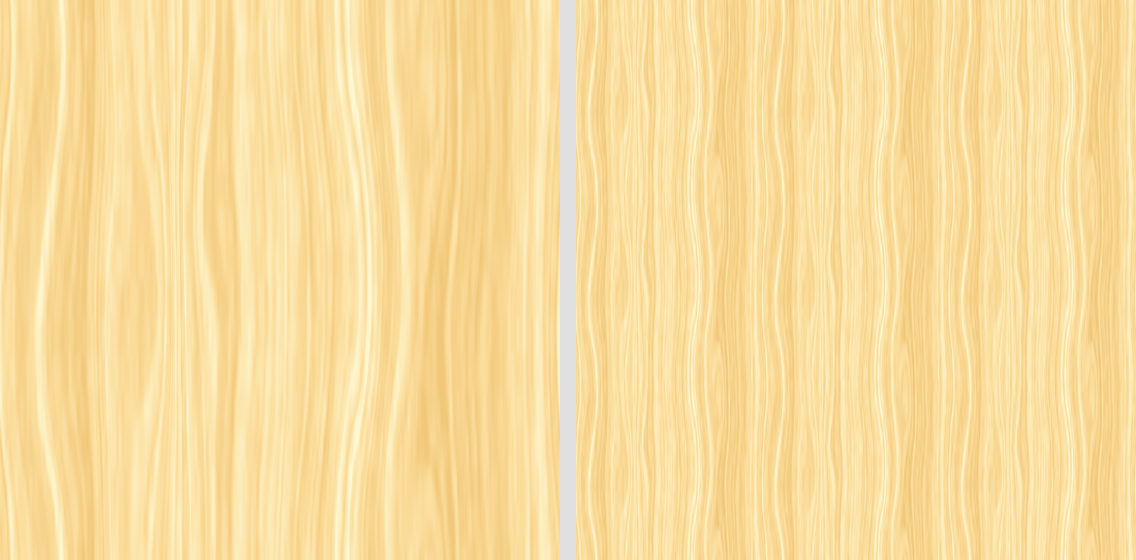
Left, the tile; right, the same tile 3 across and 3 down.
A Shadertoy shader for this texture:

```glsl
// Pale wood veneer with upright grain: a bent coordinate carries the growth
// rings, which are layered bands of 1D noise; fine fibres lie on top.
// All waves and noise lattices repeat a whole number of times, so it tiles.

#define DARK_WOOD  vec3(0.945, 0.785, 0.480)
#define MID_WOOD   vec3(0.984, 0.866, 0.610)
#define PALE_WOOD  vec3(0.995, 0.972, 0.825)
#define BEND       0.011   // sideways sway of the grain
#define KNOT       0.018   // irregular bending of the grain
#define LENS       0.032   // strength of the long closed, pointed figures
#define RING_DEPTH 0.95    // contrast of the growth rings
#define STREAK     1.35    // brightness of the thin pale streaks
#define FIBRE      0.54    // contrast of the fine fibres
#define TONE       0.10    // overall lightness

const float TAU = 6.2831853;

float hash(vec2 cell) {
    vec3 p = fract(cell.xyx * vec3(0.1031, 0.1030, 0.0973));
    p += dot(p, p.yzx + 33.33);
    return fract((p.x + p.y) * p.z);
}

// Value noise in -1..1 on a lattice that wraps after "cells" cells.
float wrapNoise(vec2 uv, vec2 cells, float seed) {
    vec2 p = uv * cells;
    vec2 i = floor(p);
    vec2 f = p - i;
    f = f * f * f * (f * (f * 6.0 - 15.0) + 10.0);
    vec2 a = mod(i, cells) + seed;
    vec2 b = mod(i + 1.0, cells) + seed;
    float low  = mix(hash(a), hash(vec2(b.x, a.y)), f.x);
    float high = mix(hash(vec2(a.x, b.y)), hash(b), f.x);
    return 2.0 * mix(low, high, f.y) - 1.0;
}

// One layer of rings, faded where it is too fine to be drawn.
float ringLayer(float ring, float count, float width, float seed) {
    float fade = 1.0 - smoothstep(0.7, 1.5, width * count);
    return fade * wrapNoise(vec2(ring, 0.0), vec2(count, 1.0), seed);
}

// Grain coordinate: x bent by slow waves, lenses and a little fibre jitter.
float grainCoordinate(vec2 uv) {
    float sway = sin(TAU * (uv.y + 0.10) + 1.3 * sin(TAU * (uv.x - 0.2)));
    float ripple = sin(TAU * (3.0 * uv.x + 0.15) + 0.9 * sin(TAU * (uv.y + 0.3)));
    float knots = wrapNoise(uv, vec2(9.0, 2.0), 11.0)
                + 0.30 * wrapNoise(uv, vec2(23.0, 3.0), 47.0);

    // Folds the grain in two upright zones; their height varies along y.
    float zone = 0.5 - 0.5 * cos(TAU * 2.0 * (uv.x - 0.02));
    float swell = 0.65 + 0.35 * cos(TAU * (uv.y - 0.2 - uv.x));
    float lens = zone * zone * swell * cos(TAU * 6.0 * (uv.x - 0.21) + 0.5 * knots);

    float jitter = wrapNoise(uv, vec2(128.0, 9.0), 83.0);
    return uv.x + BEND * (0.6 * sway + ripple) + KNOT * knots + LENS * lens
         + 0.0014 * jitter;
}

// Lightness of the rings, about zero on average.
float growthRings(float ring, float width) {
    float tone = 0.50 * cos(TAU * 2.0 * (ring - 0.52))
               + 0.20 * cos(TAU * 7.0 * (ring - 0.08));
    tone += 0.60 * ringLayer(ring, 23.0, width, 5.0);
    tone += 0.85 * ringLayer(ring, 53.0, width, 131.0);
    tone += 1.05 * ringLayer(ring, 107.0, width, 217.0);
    tone += 0.85 * ringLayer(ring, 193.0, width, 619.0);
    float streak = smoothstep(0.40, 0.95, ringLayer(ring, 59.0, width, 353.0));
    return RING_DEPTH * tone + STREAK * streak;
}

// Long thin fibres, straight along the grain.
float fibres(vec2 uv) {
    return 0.6 * wrapNoise(uv, vec2(83.0, 5.0), 19.0)
         + wrapNoise(uv, vec2(200.0, 15.0), 71.0);
}

void mainImage(out vec4 fragColor, in vec2 fragCoord) {
    vec2 uv = fragCoord / iResolution.xy;

    float ring = grainCoordinate(uv);
    float tone = growthRings(ring, fwidth(ring)) + FIBRE * fibres(uv) + TONE;

    // Dark to pale ramp with its middle at zero.
    vec3 wood = mix(MID_WOOD, DARK_WOOD, clamp(-tone / 2.2, 0.0, 1.0));
    wood = mix(wood, PALE_WOOD, clamp(tone / 2.6, 0.0, 1.0));
    fragColor = vec4(wood, 1.0);
}
```
